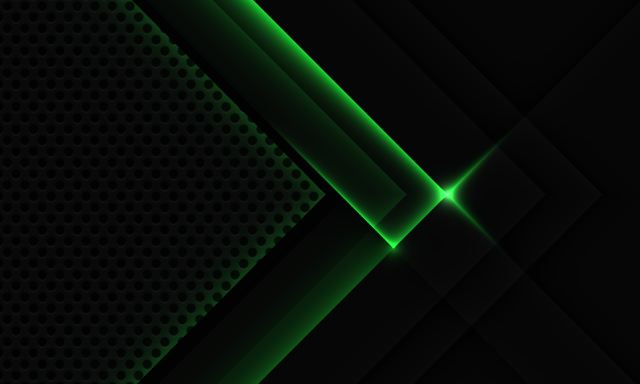
Write a Shadertoy shader that draws this background.

```glsl
// Chevron positions, measured along the horizontal axis of symmetry
const float MESH = 0.850;
const float SLIT = 0.887;
const float LOWER = 0.906;
const float INNER = 1.061;
const float TIP = 1.167;
const float AXIS = 0.4935;

const vec2 HOLE_PITCH = vec2(0.0457, 0.0583);
const vec2 HOLE_ORIGIN = vec2(0.613, 0.576);
const float HOLE_RADIUS = 0.0125;
const vec3 NEON = vec3(0.10, 0.96, 0.20);
const vec3 STEEL = vec3(1.0, 1.0, 1.06);

float cover(float d, float blur) {
    return smoothstep(-blur, blur, d);
}

float glow(float d, float width) {
    return exp(-abs(d) / width);
}

// Lit lip on the positive side, cast shadow on the negative side
float bevel(float d, float blur) {
    return mix(-0.015 * glow(d, 0.045), 0.013 * glow(d, 0.05), cover(d, blur));
}

// Staggered lattice of round holes
float holeDistance(vec2 p, vec2 pitch, float radius) {
    vec2 k = p - HOLE_ORIGIN;
    vec2 even = mod(k + 0.5 * pitch, pitch) - 0.5 * pitch;
    vec2 odd = mod(k, pitch) - 0.5 * pitch;
    return min(length(even), length(odd)) - radius;
}

vec3 perforatedMetal(vec2 p, float inset, float blur) {
    float solid = cover(holeDistance(p, HOLE_PITCH, HOLE_RADIUS), blur);
    float above = cover(holeDistance(p + vec2(0.0, 0.004), HOLE_PITCH, HOLE_RADIUS), blur);
    float rim = solid * (1.0 - above);
    vec3 metal = 0.037 * STEEL + NEON * 0.21 * glow(inset, 0.052);
    return metal * mix(0.25, 1.0, solid) + 0.035 * rim;
}

// Tapering streak of light
float ray(float across, float along, float reach) {
    float taper = clamp(1.0 - along / reach, 0.0, 1.0);
    return step(0.0, along) * taper * taper * glow(across, 0.003 + 0.012 * taper);
}

// Dark overlapping plates on the right
vec3 backPlates(float a, float b, float blur) {
    float shade = 0.023;
    for (int i = 0; i < 2; i++) {
        float plateTip = 1.424 + 0.148 * float(i);
        shade += bevel(plateTip - max(a, b), blur);
    }
    shade += bevel(b - TIP, blur) * cover(a - TIP, 0.02);
    shade += bevel(TIP - a, blur) * cover(b - TIP, 0.02);
    shade += 0.6 * bevel(a - SLIT, blur) * cover(b - TIP, 0.02);
    return max(shade, 0.006) * STEEL;
}

vec3 lowerBand(float a, float b, float blur) {
    float inside = cover(INNER - b, blur);
    float green = 0.32 * glow(TIP - b, 0.055);
    green += mix(0.055, 0.02, inside) * glow(b - INNER, 0.06);
    float shadow = 1.0 - 0.75 * glow(SLIT - a, 0.06);
    return (0.022 * STEEL + NEON * green) * shadow;
}

vec3 upperBand(float a, float b, float blur) {
    float inset = INNER - max(a, b);
    float panel = cover(inset, blur);
    float width = mix(0.042, 0.022, smoothstep(0.1, 1.1, b));
    float green = 0.92 * glow(TIP - a, width);
    green += 0.65 * glow(TIP - b, 0.026);
    green += panel * 0.13 * glow(inset, 0.06);
    float slitPower = smoothstep(0.45, 1.08, b);
    green += slitPower * (0.9 * glow(a - SLIT, 0.010) + 0.16 * glow(a - SLIT, 0.045));
    return 0.024 * STEEL + NEON * green;
}

void mainImage(out vec4 fragColor, in vec2 fragCoord) {
    vec2 p = fragCoord / iResolution.xy * vec2(1.67, 1.0);
    float blur = 1.1 / iResolution.y;

    // Diagonal coordinates: a is constant on falling lines, b on rising ones
    float a = p.x + p.y - AXIS;
    float b = p.x - p.y + AXIS;
    float outer = max(a, b);

    // Plates, from back to front
    vec3 color = backPlates(a, b, blur);
    float body = cover(TIP - outer, blur);
    color = mix(color, vec3(0.007), body);
    float lower = body * cover(SLIT - a, blur) * cover(b - LOWER, blur);
    color = mix(color, lowerBand(a, b, blur), lower);
    float upper = body * cover(a - SLIT, blur);
    color = mix(color, upperBand(a, b, blur), upper);
    float meshInset = MESH - outer;
    color = mix(color, perforatedMetal(p, meshInset, blur), cover(meshInset, blur));

    // Crossing streaks and hot corners
    float light = ray(b - TIP, a - TIP, 0.40) + 0.8 * ray(a - TIP, b - TIP, 0.36);
    float tipFlare = glow(length(vec2(a, b) - TIP), 0.022);
    float cornerFlare = glow(length(vec2(a - SLIT, b - TIP)), 0.020);
    light += 0.7 * tipFlare + 0.6 * cornerFlare;
    color += NEON * light + vec3(0.30, 0.10, 0.28) * tipFlare;

    fragColor = vec4(min(color, vec3(1.0)), 1.0);
}
```
